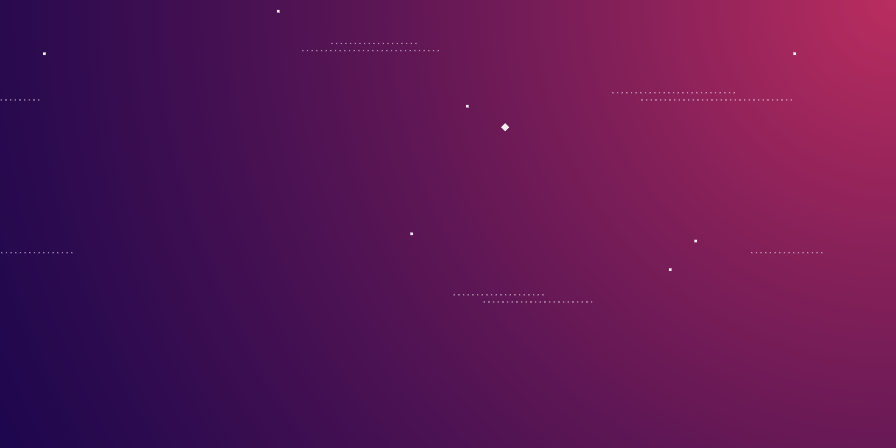
This background is drawn by a WebGL 2 fragment shader. Its source:

```glsl
#version 300 es
precision highp float;

uniform vec2 u_resolution;
out vec4 outColor;

// Soft coverage of a shape from its signed distance
float coverage(float dist, float pixel) {
    return 1.0 - smoothstep(-0.5 * pixel, 0.5 * pixel, dist);
}

float squareDistance(vec2 p, float halfSize) {
    return max(abs(p.x), abs(p.y)) - halfSize;
}

float diamondDistance(vec2 p, float radius) {
    return (abs(p.x) + abs(p.y) - radius) * 0.7071;
}

// Row of evenly spaced dots: xy = first dot, z = number of steps
float dottedRow(vec2 p, vec3 row, float pixel) {
    vec2 q = p - row.xy;
    float pitch = 1.0 / 96.0;
    q.x -= pitch * clamp(round(q.x / pitch), 0.0, row.z);
    return coverage(squareDistance(q, 0.0014), pixel);
}

const vec2 stars[7] = vec2[7](
    vec2(0.621, 0.975), vec2(0.099, 0.880), vec2(1.774, 0.880),
    vec2(1.043, 0.763), vec2(0.919, 0.478), vec2(1.553, 0.462),
    vec2(1.496, 0.398));

const vec3 rows[9] = vec3[9](
    vec3(0.741, 0.903, 18.0), vec3(0.676, 0.887, 29.0),
    vec3(1.368, 0.793, 26.0), vec3(1.433, 0.777, 32.0),
    vec3(0.003, 0.777, 8.0), vec3(0.004, 0.436, 15.0),
    vec3(1.678, 0.436, 15.0), vec3(1.014, 0.342, 19.0),
    vec3(1.081, 0.326, 23.0));

void main() {
    vec2 p = gl_FragCoord.xy / u_resolution.y;
    float pixel = 1.0 / u_resolution.y;

    // Crimson glow from the upper right corner, fading into indigo
    float d = distance(p, vec2(u_resolution.x / u_resolution.y, 1.0));
    float glow = clamp(1.0 - 0.5855 * d + 0.063 * d * d, 0.0, 1.0);
    vec3 indigo = vec3(0.11, 0.025, 0.303);
    vec3 crimson = vec3(0.73, 0.177, 0.372);
    vec3 color = mix(indigo, crimson, glow);

    // Faint dotted trails
    float trails = 0.0;
    for (int i = 0; i < 9; i++) {
        trails = max(trails, dottedRow(p, rows[i], pixel));
    }
    color = mix(color, vec3(1.0), 0.55 * trails);

    // Small square stars and one larger diamond
    float sparkle = coverage(diamondDistance(p - vec2(1.1276, 0.716), 0.0092), pixel);
    for (int i = 0; i < 7; i++) {
        sparkle = max(sparkle, coverage(squareDistance(p - stars[i], 0.003), pixel));
    }
    color = mix(color, vec3(1.0), 0.92 * sparkle);

    outColor = vec4(color, 1.0);
}
```
